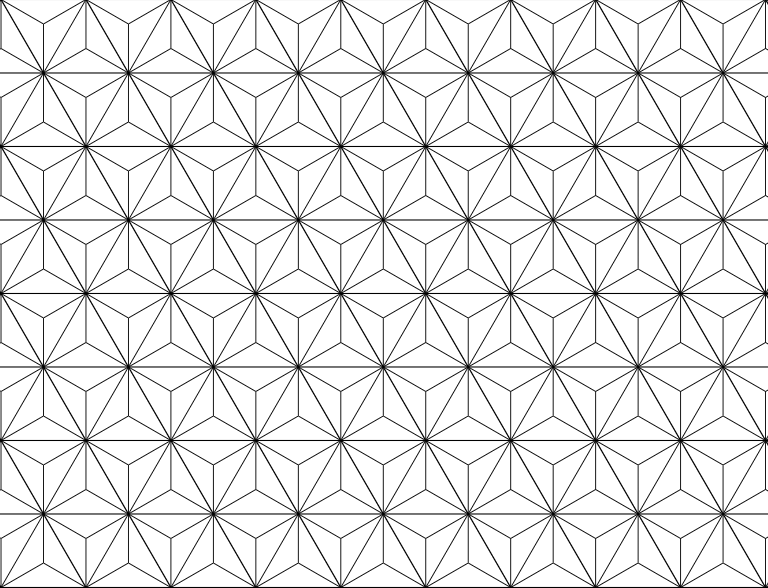
A WebGL 1 fragment shader for this pattern:

```glsl
precision highp float;
// Asanoha (hemp leaf) lattice: thin black triangles split by spokes, on white.

uniform vec2 u_resolution;

const float ROWS = 8.0;                      // triangle rows per canvas height
const float COLUMNS = 6.922;                 // triangle bases per canvas height
const vec2 ORIGIN = vec2(0.012, 0.007);      // lattice shift, in cells
const vec3 EDGE_WIDTHS = vec3(0.00185, 0.00155, 0.0021); // level, rising, falling
const float SPOKE_WIDTH = 0.00155;
const vec3 PAPER = vec3(1.0);
const vec3 INK = vec3(0.0);

// Share of a pixel covered by a line at the given distance.
float lineCoverage(float dist, float width, float pixel) {
  float halfWidth = 0.5 * width;
  float far = clamp(dist + 0.5 * pixel, -halfWidth, halfWidth);
  float near = clamp(dist - 0.5 * pixel, -halfWidth, halfWidth);
  return (far - near) / pixel;
}

// Heights above the level, rising and falling sides; they sum to one.
vec3 triangleHeights(vec2 cell) {
  float level = fract(cell.y);
  float rising = fract(cell.x - 0.5 * cell.y);
  vec3 upright = vec3(level, rising, 1.0 - level - rising);
  vec3 inverted = vec3(1.0 - level, 1.0 - rising, level + rising - 1.0);
  return level + rising < 1.0 ? upright : inverted;
}

// Distance to the spokes joining the centre to each corner.
float spokeDistance(vec3 heights, float rowHeight) {
  float low = min(heights.x, min(heights.y, heights.z));
  float high = max(heights.x, max(heights.y, heights.z));
  float middle = 1.0 - low - high;
  return (middle - low) * rowHeight / sqrt(3.0);
}

// Combined ink of the three edges and the spokes.
float latticeInk(vec3 heights, float rowHeight, float pixel) {
  vec3 edges = heights * rowHeight;
  float clear = 1.0 - lineCoverage(edges.x, EDGE_WIDTHS.x, pixel);
  clear *= 1.0 - lineCoverage(edges.y, EDGE_WIDTHS.y, pixel);
  clear *= 1.0 - lineCoverage(edges.z, EDGE_WIDTHS.z, pixel);
  float spoke = spokeDistance(heights, rowHeight);
  return 1.0 - clear * (1.0 - lineCoverage(spoke, SPOKE_WIDTH, pixel));
}

void main() {
  float pixel = 1.0 / u_resolution.y;
  vec2 position = gl_FragCoord.xy * pixel;
  vec2 cell = position * vec2(COLUMNS, ROWS) - ORIGIN;
  float ink = latticeInk(triangleHeights(cell), 1.0 / ROWS, pixel);
  gl_FragColor = vec4(mix(PAPER, INK, ink), 1.0);
}
```
